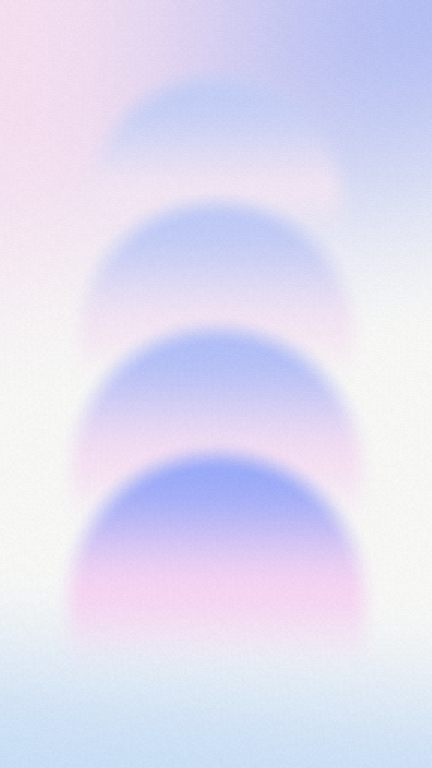
Give the GLSL for this background, as a Shadertoy shader.

```glsl
// Four soft arches stacked down a pale gradient, each fading from blue to pink.
// Every arch is a blurred circle with straight sides, coloured by its depth
// below the crown; later arches cover earlier ones, then fine grain is added.

float hash(vec2 p) {
    return fract(sin(dot(p, vec2(127.1, 311.7))) * 43758.5453);
}

// Pink and blue sky over off-white, with a cool floor
vec3 backdrop(vec2 uv) {
    vec3 sky = mix(vec3(0.95, 0.87, 0.94), vec3(0.71, 0.75, 0.95),
                   smoothstep(0.05, 1.0, uv.x));
    float skyAmount = smoothstep(mix(0.46, 0.55, uv.x), mix(0.85, 1.0, uv.x), uv.y);
    vec3 color = mix(vec3(0.965, 0.965, 0.96), sky, skyAmount);
    float floorAmount = 1.0 - smoothstep(0.0, 0.28, uv.y + 0.05 * uv.x);
    return mix(color, vec3(0.79, 0.87, 0.96), floorAmount);
}

// Signed distance to a round-topped arch, open downwards
float archDistance(vec2 p, float radius) {
    return length(vec2(p.x, max(p.y, 0.0))) - radius;
}

void mainImage(out vec4 fragColor, in vec2 fragCoord) {
    vec2 uv = fragCoord / iResolution.xy;
    vec2 p = vec2(uv.x, uv.y * 16.0 / 9.0);
    vec3 color = backdrop(uv);

    // Arches from the faint top one to the vivid bottom one
    for (int i = 0; i < 4; i++) {
        float k = float(i) / 3.0;
        float vivid = k * k;
        float radius = mix(0.295, 0.35, 1.0 - (1.0 - k) * (1.0 - k));
        float crown = 1.605 - 0.873 * k;
        float depth = crown - p.y;
        float d = archDistance(p - vec2(0.502, crown - radius), radius);

        vec3 blue = mix(vec3(0.765, 0.805, 0.96), vec3(0.61, 0.67, 0.97), vivid);
        vec3 pink = mix(vec3(0.95, 0.90, 0.95), vec3(0.955, 0.83, 0.95), vivid);
        vec3 fill = mix(blue, pink, smoothstep(0.04, mix(0.30, 0.33, k), depth));

        float cover = 1.0 - smoothstep(-0.045, 0.03, d);
        cover *= 1.0 - smoothstep(mix(0.24, 0.31, k), mix(0.40, 0.53, k), depth);
        color = mix(color, fill, cover);
    }

    // Grain on a grid tied to the canvas
    color += 0.02 * (hash(floor(p * 288.0)) - 0.5);
    fragColor = vec4(color, 1.0);
}
```
